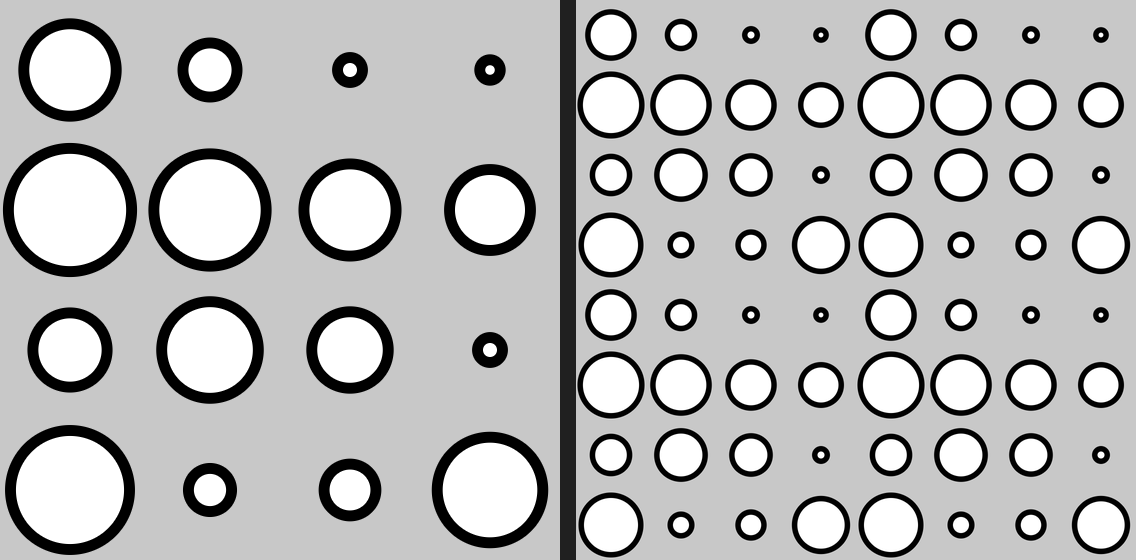
Left, the tile; right, the same tile 2 across and 2 down.
Give the GLSL for this pattern, as a WebGL 2 fragment shader.

```glsl
#version 300 es
precision highp float;
// Four by four grid of white discs with thick black outlines, varied in size, on light grey.

#define GRID 4.0
#define OUTLINE 0.078
#define GROUND_COLOR vec3(0.784)
#define OUTLINE_COLOR vec3(0.0)
#define DISC_COLOR vec3(1.0)

uniform vec2 u_resolution;
out vec4 fragColor;

// Outer radius per cell, in cell units: one line per row, bottom row first.
const mat4 OUTER_RADIUS = mat4(
    0.464, 0.193, 0.224, 0.416,
    0.304, 0.384, 0.312, 0.128,
    0.479, 0.440, 0.368, 0.328,
    0.369, 0.232, 0.128, 0.112);

// Coverage of a disc edge, smoothed over about one pixel.
float discCoverage(float centerDistance, float radius, float pixel) {
    return clamp(0.5 + (radius - centerDistance) / pixel, 0.0, 1.0);
}

void main() {
    // Split the canvas into whole cells.
    vec2 gridPos = gl_FragCoord.xy / u_resolution * GRID;
    ivec2 cell = ivec2(mod(floor(gridPos), GRID));
    float centerDistance = length(fract(gridPos) - 0.5);
    float pixel = GRID / min(u_resolution.x, u_resolution.y);

    // Layer the outlined disc over the ground.
    float radius = OUTER_RADIUS[cell.y][cell.x];
    vec3 color = mix(GROUND_COLOR, OUTLINE_COLOR, discCoverage(centerDistance, radius, pixel));
    color = mix(color, DISC_COLOR, discCoverage(centerDistance, radius - OUTLINE, pixel));
    fragColor = vec4(color, 1.0);
}
```
